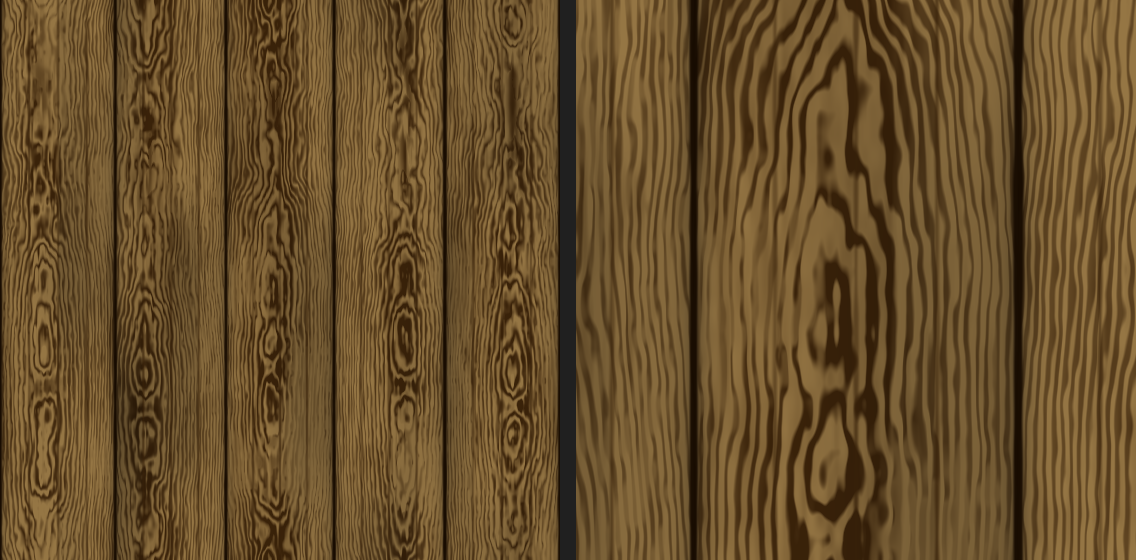
Left: the whole. Right: its middle third, enlarged.
This texture is drawn by a WebGL 1 fragment shader. Its source:

```glsl
precision highp float;
// Five weathered brown planks with cathedral wood grain, knots, grooves and dark gaps.

uniform vec2 u_resolution;

#define PLANKS 5.0
#define RING_DENSITY 90.0
#define GRAIN_COVER 0.47
#define GAP_HALF_WIDTH 0.0026
#define GROOVES 4.0
#define GROOVE_HALF_WIDTH 0.0020
#define WEAR 0.65
#define TONE_VARIATION 0.34
#define LIGHT_WOOD vec3(0.560, 0.443, 0.256)
#define DARK_GRAIN vec3(0.215, 0.127, 0.035)
#define GAP_COLOR vec3(0.085, 0.040, 0.000)

const float TAU = 6.2831853;

float hash(vec2 p) {
  vec3 q = fract(vec3(p.xyx) * 0.1031);
  q += dot(q, q.yzx + 33.33);
  return fract((q.x + q.y) * q.z);
}

// Value noise that wraps vertically after 'period' cells.
float noise(vec2 p, float period) {
  vec2 cell = floor(p);
  vec2 f = fract(p);
  f = f * f * (3.0 - 2.0 * f);
  float y0 = mod(cell.y, period);
  float y1 = mod(cell.y + 1.0, period);
  float low = mix(hash(vec2(cell.x, y0)), hash(vec2(cell.x + 1.0, y0)), f.x);
  float high = mix(hash(vec2(cell.x, y1)), hash(vec2(cell.x + 1.0, y1)), f.x);
  return mix(low, high, f.y);
}

// Noise over the unit canvas, scaled by whole cells and centred on zero.
float grainNoise(vec2 p, vec2 cells, float seed) {
  return noise(p * cells + vec2(seed * 371.0, 0.0), cells.y) - 0.5;
}

void main() {
  vec2 p = gl_FragCoord.xy / u_resolution;
  float pixel = 1.0 / min(u_resolution.x, u_resolution.y);

  // Planks of slightly unequal width.
  float across = (p.x - 0.006 * sin(TAU * p.x)) * PLANKS;
  float plank = floor(across);
  float local = fract(across);
  float seed = plank + 1.0;

  // Heart of the figure and the height of its main knot.
  float heart = 0.47 + 0.2 * cos(TAU / PLANKS * (plank - 3.3));
  float knotY = 0.31 - 0.04 * sin(2.1 * plank);
  float rise = p.y - knotY;

  // Fibre, fleck and patch noise shared by the grain and the wear.
  float fibre = grainNoise(p, vec2(260.0, 22.0), seed);
  float fleck = grainNoise(p, vec2(190.0, 75.0), seed);
  float patches = grainNoise(p, vec2(19.0, 6.0), seed + 9.0);
  float broad = grainNoise(p, vec2(9.0, 4.0), seed + 60.0);

  // Rings of a trunk cut lengthwise: side distance and changing depth.
  float side = (local - heart) / PLANKS;
  side += 0.012 * grainNoise(p, vec2(9.0, 4.0), seed);
  side += 0.0035 * grainNoise(p, vec2(50.0, 17.0), seed);
  float depth = 0.070 * abs(sin(0.5 * TAU * rise));
  depth += 0.006 * sin(TAU * (3.0 * p.y + 0.37 * seed));
  depth += 0.003 * sin(TAU * (8.0 * p.y + 0.61 * seed));
  depth += 0.014 * grainNoise(p, vec2(42.0, 19.0), seed);
  depth += 0.007 * grainNoise(p, vec2(90.0, 45.0), seed);
  float radius = length(vec2(side, depth));
  float rings = RING_DENSITY * radius * (0.7 + 3.5 * radius);
  rings += 0.55 * RING_DENSITY * side * side / (abs(side) + 0.02);
  rings += 0.30 * fibre + 0.32 * fleck;

  // Knot: a tight whorl that swells the rings around it.
  vec2 whorl = vec2(side / 0.022, rise / 0.030);
  float knot = exp(-dot(whorl, whorl));
  rings += 2.5 * knot;

  // Ragged latewood lines, partly worn away.
  float figure = exp(-side * side / 0.0018);
  float wave = abs(fract(rings) * 2.0 - 1.0);
  float cover = GRAIN_COVER + 0.36 * patches + 0.22 * fibre + 0.12 * fleck;
  float soft = 0.13 + 1.4 * pixel * RING_DENSITY * (1.1 + 7.0 * radius);
  float line = smoothstep(1.0 - cover - soft, 1.0 - cover + soft, wave);
  float worn = smoothstep(0.08, 0.34, grainNoise(p, vec2(11.0, 6.0), seed + 20.0) + 0.5 * fleck);
  line *= (0.57 + 0.36 * figure) * (1.0 - WEAR * worn);

  // Dark heartwood plug far from the knot, ragged along the fibres.
  float plugSide = side / (0.013 + 0.012 * patches);
  float plug = exp(-plugSide * plugSide) * smoothstep(0.35, 0.9, -cos(TAU * rise));
  plug *= smoothstep(-0.15, 0.15, grainNoise(p, vec2(35.0, 11.0), seed + 30.0) + 0.3 * fibre);

  // Stains, fine fibres and knot darkening.
  float stain = smoothstep(0.02, 0.36, grainNoise(p, vec2(14.0, 4.0), seed + 40.0) + 0.25 * fibre);
  float dark = max(line, 0.85 * plug) + 0.17 * stain + 0.22 * max(fibre, -0.15) + 0.10 * fleck;
  dark += 0.32 * knot * (0.6 + fleck);
  vec3 color = mix(LIGHT_WOOD, DARK_GRAIN, clamp(dark, 0.0, 1.0));

  // Broad tone: each plank, each strip between grooves, and slow patches.
  float strip = floor(local * GROOVES);
  float tone = 0.5 * (hash(vec2(plank, strip + 11.0)) - 0.5) + broad;
  color *= 0.98 + TONE_VARIATION * min(tone, 0.18);

  // Shallow grooves divide every plank lengthwise.
  float groove = abs(fract(local * GROOVES + 0.5) - 0.5) / (GROOVES * PLANKS);
  groove += 0.0012 * grainNoise(p, vec2(30.0, 40.0), seed);
  float grooveMask = 1.0 - smoothstep(0.0, GROOVE_HALF_WIDTH + pixel, groove);
  color = mix(color, DARK_GRAIN, grooveMask * (0.55 + 0.5 * patches));

  // Dark gaps of varied width with a soft shadow.
  float edgeId = mod(floor(across + 0.5), PLANKS);
  float gapWidth = GAP_HALF_WIDTH * (0.8 + 0.6 * hash(vec2(edgeId, 3.0)));
  float edge = min(local, 1.0 - local) / PLANKS;
  edge += 0.0012 * noise(vec2(edgeId * 5.0 + 0.5, p.y * 36.0), 36.0);
  color *= 1.0 - 0.4 * exp(-edge / 0.007);
  float gapMask = 1.0 - smoothstep(gapWidth - pixel, gapWidth + pixel + 0.0012, edge);
  color = mix(color, GAP_COLOR, 0.93 * gapMask);

  gl_FragColor = vec4(color, 1.0);
}
```
